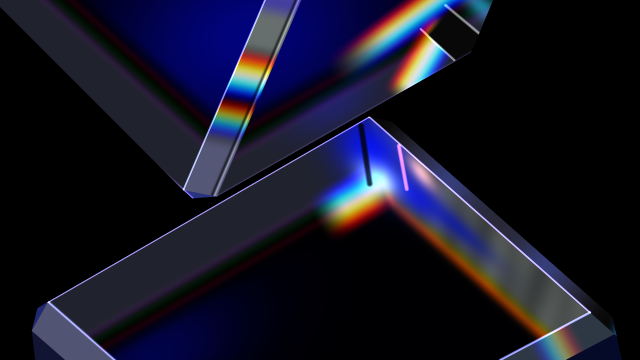
This background is drawn by a Shadertoy shader. Its source:

```glsl
// x: fraction along a-b, y: signed distance to its left
vec2 frame(vec2 p, vec2 a, vec2 b) {
    vec2 d = b - a, q = p - a;
    return vec2(dot(q, d) / dot(d, d), (d.x * q.y - d.y * q.x) / length(d));
}

float cover(float d) { return clamp(0.5 + d * iResolution.y, 0.0, 1.0); }

float bump(float x, float centre, float width) {
    float t = (x - centre) / width;
    return exp(-t * t);
}

float glow(vec2 p, vec2 centre, float angle, vec2 radius) {
    float c = cos(angle), s = sin(angle);
    vec2 q = mat2(c, -s, s, c) * (p - centre) / radius;
    return exp(-dot(q, q));
}

float stroke(vec2 p, vec2 a, vec2 b, float width) {
    vec2 f = frame(p, a, b);
    float d = length(p - mix(a, b, clamp(f.x, 0.0, 1.0)));
    return 1.0 - smoothstep(width * 0.3, width + 0.7 / iResolution.y, d);
}

float convex(vec2 p, vec2 v[8]) {
    float d = 9.0;
    for (int i = 0; i < 8; i++) d = min(d, frame(p, v[i], v[(i + 1) % 8]).y);
    return d;
}

float window(float x, float lo, float hi, float soft) {
    return smoothstep(lo - soft, lo + soft, x) * (1.0 - smoothstep(hi - soft, hi + soft, x));
}

// Band of light with split channels, red towards larger y
vec3 dispersed(float y, float lo, float hi, float s) {
    return vec3(window(y - s, lo, hi, s), window(y, lo, hi, s), window(y + s, lo, hi, s));
}

// Grey bevel fading through coloured fringes into the interior
vec3 bevel(float depth, vec3 interior) {
    vec3 c = vec3(0.125, 0.135, 0.175) * (1.0 - smoothstep(-0.045, 0.0, depth));
    c += interior * smoothstep(0.005, 0.075, depth);
    c += vec3(0.06, 0, 0.08) * bump(depth, -0.03, 0.012);
    c += vec3(0, 0.06, 0.01) * bump(depth, -0.008, 0.012);
    return c + vec3(0.09, 0, 0.02) * bump(depth, 0.018, 0.011);
}

vec3 barColour(float y, float across) {
    vec3 c = vec3(0.33, 0.34, 0.46) * (1.0 - smoothstep(0.58, 0.67, y));
    c += 0.6 * dispersed(y, 0.645, 0.69, 0.02) + 0.8 * dispersed(y, 0.75, 0.82, 0.022);
    c += vec3(0.4, 0.43, 0.43) * smoothstep(0.81, 0.88, y);
    c = mix(c, vec3(0.27, 0.25, 0.62), smoothstep(0.94, 0.99, y));
    return c * (1.0 - 0.6 * bump(across, -0.079, 0.004)) + 0.25 * bump(across, -0.086, 0.003);
}

vec3 upperCrystal(vec2 p) {
    vec2 heel = vec2(0.509, 0.472), toe = vec2(0.602, 0.454);
    vec2 left = frame(p, vec2(0, 0.931), heel), right = frame(p, toe, vec2(1.308, 0.854));
    vec3 blue = vec3(0.005, 0.01, 0.45) * (0.08 + glow(p, vec2(0.68, 0.9), 0.3, vec2(0.38, 0.28)));
    vec3 c = bevel(min(left.y - 0.165, right.y - 0.105), blue);
    c.b += 0.22 * glow(p, vec2(0.93, 0.7), 0.52, vec2(0.13, 0.05));

    // Spectral beams and dark notch
    vec2 beam = frame(p, vec2(0.926, 0.769), vec2(1.227, 0.99));
    c += 0.8 * dispersed(beam.y, -0.01, 0.042, 0.018) * smoothstep(0.0, 0.6, beam.x);
    vec2 steep = frame(p, vec2(1.1, 0.73), vec2(1.21, 0.91));
    c += 0.75 * dispersed(steep.y, -0.045, 0.015, 0.017) * window(steep.x, 0.1, 1.1, 0.15);
    vec2 n0 = vec2(1.169, 0.919), n1 = vec2(1.262, 0.833), notch = frame(p, n0, n1);
    c = mix(c, vec3(0.03), window(notch.y, 0.0, 0.1, 0.004) * smoothstep(0.1, 0.25, notch.x));
    c += vec3(0.1, 0.45, 0.6) * glow(p, vec2(1.33, 0.99), -0.7, vec2(0.06, 0.03));
    c += 0.5 * stroke(p, vec2(1.238, 0.985), vec2(1.331, 0.907), 0.004) + 0.5 * stroke(p, n0, n1, 0.003);

    // Slanted bar and its foot
    vec2 head = vec2(0.736, 1);
    float bar = frame(p, heel, head).y;
    c = mix(c, barColour(p.y - 0.2 * bar - 0.01, bar), cover(-bar) * cover(bar + 0.093));
    c = mix(c, vec3(0.16, 0.2, 0.5), cover(-frame(p, heel, toe).y));
    c += vec3(0.5, 0.55, 0.7) * stroke(p, heel, head, 0.002);
    return c + vec3(0.55, 0.4, 0.85) * (bump(left.y, 0.0, 0.003) + 0.3 * bump(right.y, 0.0, 0.003));
}

vec3 lowerCrystal(vec2 p) {
    vec2 apex = vec2(1.025, 0.676), shoulder = vec2(0.134, 0.162), elbow = vec2(1.639, 0.132);
    vec2 top = frame(p, apex, shoulder), side = frame(p, elbow, apex);
    vec3 interior = vec3(0.004, 0.01, 0.28) * (0.04 + glow(p, vec2(0.42, 0), 0.52, vec2(0.28, 0.14)));
    vec3 c = bevel(top.y - 0.168, interior);

    // Right band with a warm inner fringe
    float ripple = 0.85 + 0.1 * sin(side.x * 23.0) + 0.07 * sin(side.x * 51.0 + side.y * 30.0);
    vec3 band = vec3(0.33, 0.35, 0.33) * ripple * dispersed(side.y, -0.05, 0.128, 0.017);
    band += vec3(0.28, 0.16, 0) * bump(side.y, 0.135, 0.016);
    band = mix(band, vec3(0.05, 0.1, 0.6), 0.8 * glow(p, vec2(1.27, 0.37), -0.72, vec2(0.13, 0.025)));
    float miter = frame(p, apex, vec2(1.083, 0.421)).y;
    c = mix(c, band + interior, smoothstep(-0.012, 0.012, miter));

    // Blue apex and the rainbow below it
    vec3 vivid = vec3(0.03, 0.08, 0.92);
    c = mix(c, vivid, glow(p, vec2(1.03, 0.585), -0.8, vec2(0.12, 0.085)));
    c = mix(c, vivid, 0.8 * glow(p, vec2(1.15, 0.46), -0.75, vec2(0.1, 0.045)));
    c += 0.8 * dispersed(top.y, 0.145, 0.218, 0.023) * window(top.x, 0.07, 0.22, 0.05);
    c += vec3(0.6, 0.75, 0.6) * glow(p, vec2(1.05, 0.505), -0.6, vec2(0.06, 0.035));
    c += vec3(0.75, 0.5, 0.35) * glow(p, vec2(1.17, 0.52), -0.9, vec2(0.055, 0.02));
    c *= 1.0 - 0.8 * stroke(p, vec2(1.003, 0.65), vec2(1.027, 0.49), 0.01);
    c += vec3(0.8, 0.4, 0.7) * stroke(p, vec2(1.108, 0.595), vec2(1.13, 0.475), 0.006);

    // Lower right strip and outer facet
    vec2 base = vec2(1.389, 0), strip = frame(p, base, elbow);
    vec3 tone = vec3(0.18, 0.22, 0.27) + 0.35 * dispersed(strip.x, 0.45, 0.65, 0.08);
    tone = mix(vec3(0.02, 0.04, 0.16), tone, cover(strip.y + 0.085));
    c = mix(c, tone, cover(-strip.y));
    vec3 facet = 0.03 + vec3(0.13, 0.13, 0.19) * window(side.x, 0.03, 0.87, 0.1);
    facet += vec3(0.05, 0.08, 0.25) * (bump(side.x, 0.65, 0.1) + bump(side.x, 0.22, 0.1));
    facet += vec3(0.05, 0.35, 0.6) * glow(p, vec2(1.715, 0.05), 1.4, vec2(0.07, 0.018));
    c = mix(c, facet, cover(-side.y));

    // Left bar and blue tip
    float bar = frame(p, shoulder, vec2(0.319, 0)).y;
    tone = mix(vec3(0.07, 0.08, 0.2), vec3(0.32, 0.33, 0.45), cover(bar + 0.091));
    c = mix(c, tone, cover(-bar));
    c = mix(c, vec3(0.13, 0.16, 0.45), cover(-frame(p, shoulder, vec2(0.088, 0.081)).y));

    // Bright rims
    vec3 rim = vec3(0.6, 0.52, 0.9);
    c += rim * (stroke(p, shoulder, apex, 0.003) + stroke(p, apex, elbow, 0.002));
    return c + rim.ggb * (stroke(p, base, elbow, 0.003) + bump(bar, 0.0, 0.003));
}

void mainImage(out vec4 fragColor, in vec2 fragCoord) {
    vec2 p = fragCoord / iResolution.y;
    float upper = convex(p, vec2[8](vec2(-0.2, 1.111), vec2(0.509, 0.472), vec2(0.532, 0.449),
        vec2(0.602, 0.454), vec2(1.308, 0.854), vec2(1.331, 0.907), vec2(1.4, 1.072), vec2(0.6, 1.3)));
    float lower = convex(p, vec2[8](vec2(0.134, 0.162), vec2(0.104, 0.144), vec2(0.088, 0.081),
        vec2(0.11, -0.1), vec2(1.75, -0.1), vec2(1.701, 0.12), vec2(1.088, 0.662), vec2(1.025, 0.676)));
    vec3 colour = upperCrystal(p) * cover(upper) + lowerCrystal(p) * cover(lower);
    fragColor = vec4(clamp(colour, 0.0, 1.0), 1.0);
}
```
